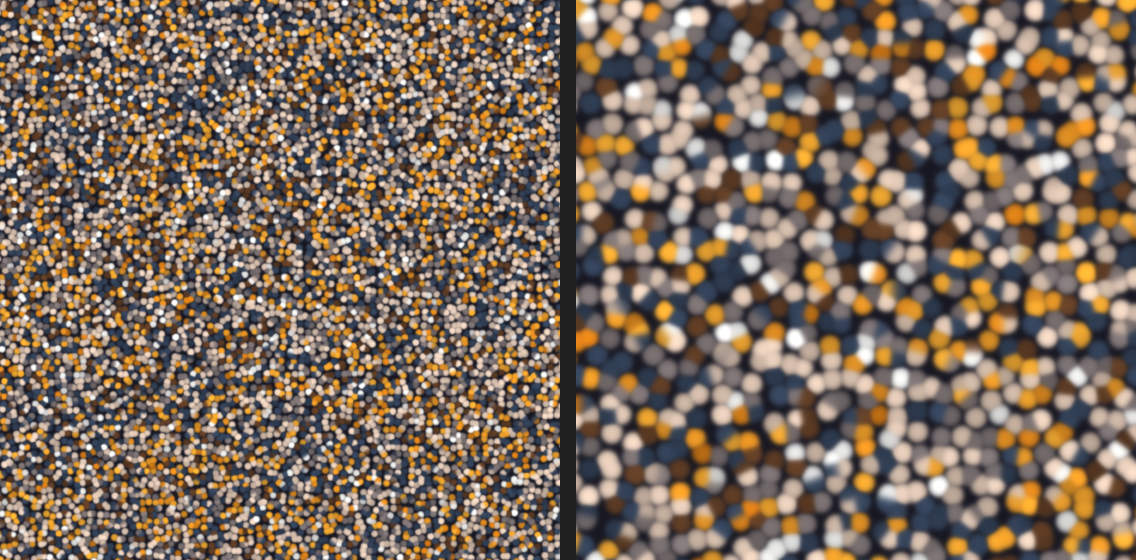
Left: the whole. Right: its middle third, enlarged.
Reproduce this texture procedurally as a three.js fragment shader.

```glsl
// Draws a dense field of fine sand: pale, golden, grey and slate grains over dark gaps.
varying vec2 vUv;

const float GRAINS_ACROSS = 92.0;  // grain cells along one side
const float JITTER = 0.84;         // how far a grain strays inside its cell
const float FALLOFF = 9.5;         // higher gives crisper grain outlines
const float GAP_WEIGHT = 0.055;    // higher gives wider dark gaps
const float PATCH_DRIFT = 0.10;    // how strongly patches turn warm or cool
const float TONE_SPREAD = 0.30;    // brightness variation between grains

const vec3 GAP   = vec3(0.09, 0.09, 0.13);
const vec3 SLATE = vec3(0.20, 0.26, 0.35);
const vec3 GREY  = vec3(0.50, 0.46, 0.46);
const vec3 WHITE = vec3(0.97, 0.97, 0.96);
const vec3 PALE  = vec3(0.91, 0.81, 0.73);
const vec3 BROWN = vec3(0.38, 0.24, 0.14);
const vec3 GOLD  = vec3(1.00, 0.70, 0.20);
const vec3 AMBER = vec3(0.88, 0.50, 0.08);

// Cumulative shares of the grain kinds, ordered from cool to warm
const float SLATE_END = 0.20;
const float GREY_END  = 0.35;
const float WHITE_END = 0.40;
const float PALE_END  = 0.71;
const float BROWN_END = 0.80;

vec3 hash3(vec2 cell) {
  vec3 p = fract(cell.xyx * vec3(0.1031, 0.1030, 0.0973));
  p += dot(p, p.yxz + 33.33);
  return fract((p.xxy + p.yzz) * p.zyx);
}

// Layered, warped sines: slow warm and cool patches, about -1 to 1
float warmth(vec2 uv) {
  vec2 p = uv * 13.0;
  float sum = 0.0;
  float gain = 0.6;
  for (int i = 0; i < 3; i++) {
    p += 0.9 * sin(p.yx * 0.8 + vec2(1.3, 4.1));
    sum += gain * sin(p.x + 0.7) * sin(p.y + 2.2);
    p = mat2(0.8, 0.6, -0.6, 0.8) * p * 1.8;
    gain *= 0.7;
  }
  return sum;
}

vec3 grainColour(vec2 cell) {
  vec3 rnd = hash3(cell + 211.0);
  float kind = rnd.x + PATCH_DRIFT * warmth(cell / GRAINS_ACROSS);
  vec3 colour = mix(GOLD, AMBER, rnd.z * rnd.z);
  if (kind < SLATE_END) colour = SLATE;
  else if (kind < GREY_END) colour = GREY;
  else if (kind < WHITE_END) colour = WHITE;
  else if (kind < PALE_END) colour = PALE;
  else if (kind < BROWN_END) colour = BROWN;
  return colour * (1.0 + TONE_SPREAD * (rnd.y - 0.5));
}

// Smooth cellular blend: each grain fades softly into its neighbours and the gaps
vec3 sand(vec2 p) {
  vec2 home = floor(p);
  vec3 sum = GAP * GAP_WEIGHT;
  float total = GAP_WEIGHT;
  for (int y = -1; y <= 1; y++) {
    for (int x = -1; x <= 1; x++) {
      vec2 cell = home + vec2(float(x), float(y));
      vec3 rnd = hash3(cell);
      vec2 toGrain = cell + 0.5 + JITTER * (rnd.xy - 0.5) - p;
      float weight = exp(-FALLOFF * dot(toGrain, toGrain)) * mix(0.7, 1.3, rnd.z);
      sum += weight * grainColour(cell);
      total += weight;
    }
  }
  return sum / total;
}

void main() {
  gl_FragColor = vec4(clamp(sand(vUv * GRAINS_ACROSS), 0.0, 1.0), 1.0);
}
```
